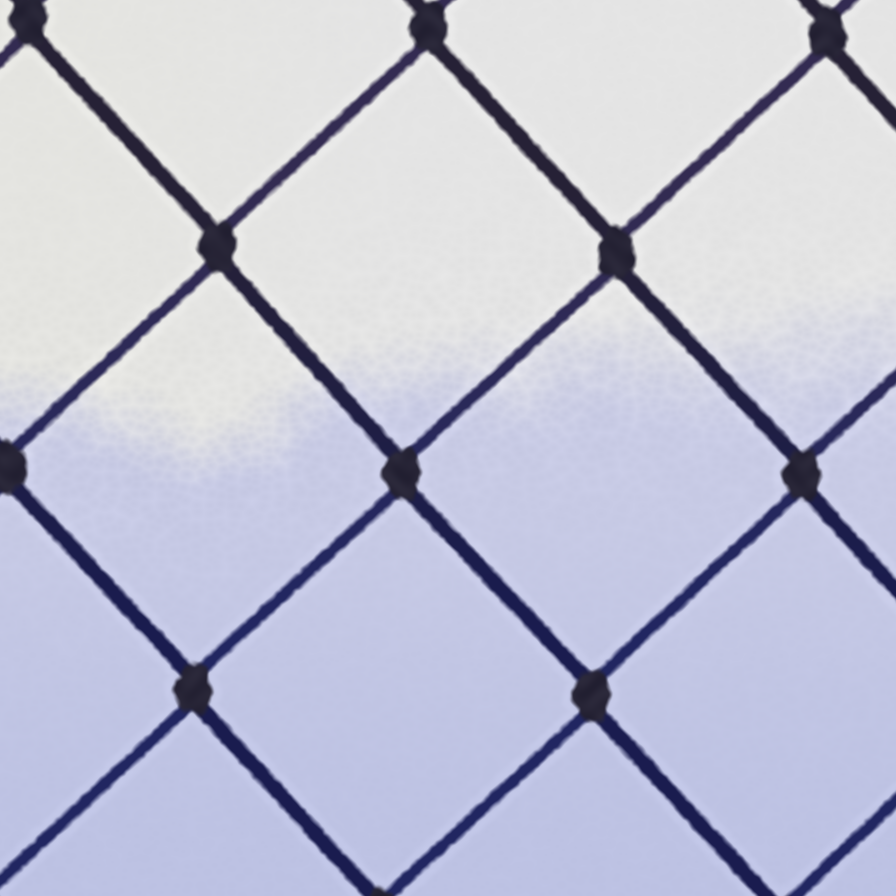
Reproduce this pattern procedurally as a WebGL 1 fragment shader.

```glsl
precision highp float;
uniform vec2 u_resolution;

const vec2 ORIGIN = vec2(0.452, 0.474);
const vec2 STEP_A = vec2(0.2085, -0.2515);  // knot to knot, down right
const vec2 STEP_B = vec2(-0.2355, -0.2450); // knot to knot, down left

float cross2(vec2 a, vec2 b) {
  return a.x * b.y - a.y * b.x;
}

vec2 hash2(vec2 p) {
  vec2 q = vec2(dot(p, vec2(127.1, 311.7)), dot(p, vec2(269.5, 183.3)));
  return fract(sin(q) * 4375.85);
}

// Distance to the nearest scattered point, about 0 to 1
float cellular(vec2 p) {
  vec2 cell = floor(p);
  float nearest = 2.0;
  for (int j = -1; j <= 1; j++) {
    for (int i = -1; i <= 1; i++) {
      vec2 c = cell + vec2(float(i), float(j));
      nearest = min(nearest, distance(p, c + hash2(c)));
    }
  }
  return nearest;
}

float wobble(vec2 p, float freq) {
  return (sin(p.x * freq + 2.0 * sin(p.y * freq * 0.6))
        + sin(p.y * freq * 1.3 + 1.7 * sin(p.x * freq * 0.8))) * 0.5;
}

float segmentDistance(vec2 p, vec2 a, vec2 b) {
  vec2 ab = b - a;
  float h = clamp(dot(p - a, ab) / dot(ab, ab), 0.0, 1.0);
  return length(p - a - ab * h);
}

vec2 knotPosition(vec2 id) {
  return ORIGIN + STEP_A * id.x + STEP_B * id.y + (hash2(id) - 0.5) * 0.006;
}

// Cord from the foot of one knot to the head of the next
float cordDistance(vec2 p, vec2 id, vec2 nextId, float inset) {
  vec2 drop = vec2(0.0, inset);
  return segmentDistance(p, knotPosition(id) - drop, knotPosition(nextId) + drop);
}

float knotDistance(vec2 p, vec2 id, vec2 radius) {
  vec2 q = (p - knotPosition(id)) / radius;
  float angle = atan(q.y, q.x);
  float phase = hash2(id + 7.0).x * 6.28;
  float lumps = 0.07 * sin(angle * 3.0 + phase) + 0.06 * sin(angle * 6.0 - phase);
  return (length(q) - 1.0 - lumps) * radius.x;
}

float coverage(float d, float blur) {
  return 1.0 - smoothstep(-blur, blur, d);
}

// Pale haze sinking into lavender along an uneven, grainy border
vec3 backdrop(vec2 p) {
  float bump = (p.x - 0.22) / 0.13;
  float border = 0.55 + 0.06 * p.x - 0.065 * exp(-bump * bump);
  float grain = cellular(p * vec2(75.0, 95.0)) - 0.45;
  float patches = cellular(p * 17.0 + 3.0) - 0.45;
  float height = p.y - border + 0.012 * wobble(p, 23.0) + 0.025 * patches + 0.018 * grain;
  float spread = mix(0.055, 0.10, smoothstep(0.3, 1.0, p.x));
  vec3 lavender = mix(vec3(0.74, 0.76, 0.89), vec3(0.79, 0.80, 0.90), smoothstep(0.0, 0.6, p.y));
  vec3 haze = mix(vec3(0.895, 0.895, 0.88), vec3(0.895), smoothstep(0.0, 0.5, p.x));
  vec3 colour = mix(lavender, haze, smoothstep(-spread, spread, height));
  float roughness = 0.008 + 0.024 * exp(-height * height * 60.0);
  return colour + roughness * (grain + 0.5 * patches);
}

void main() {
  vec2 p = gl_FragCoord.xy / u_resolution.y;
  float blur = max(0.0032, 0.8 / u_resolution.y);

  // Lattice coordinates: whole numbers fall on knots
  vec2 rel = p - ORIGIN;
  vec2 lattice = vec2(cross2(rel, STEP_B), cross2(STEP_A, rel)) / cross2(STEP_A, STEP_B);
  vec2 base = floor(lattice);
  vec2 near = floor(lattice + 0.5);
  vec2 idA = vec2(base.x, near.y);
  vec2 idB = vec2(near.x, base.y);

  // Frayed cord edges; one family is thicker
  float fray = 0.0008 * wobble(p, 190.0) + 0.0005 * wobble(p + 0.3, 410.0);
  float cordA = cordDistance(p, idA, idA + vec2(1.0, 0.0), 0.012) - 0.0083 + fray;
  float cordB = cordDistance(p, idB, idB + vec2(0.0, 1.0), 0.014) - 0.0064 + fray;
  float knot = knotDistance(p, near, vec2(0.0205, 0.0285)) + fray;
  float net = min(min(cordA, cordB), knot);

  // Ink turns from violet black to navy toward the bottom
  float rise = smoothstep(0.25, 0.85, p.y);
  vec3 inkA = mix(vec3(0.10, 0.11, 0.31), vec3(0.15, 0.13, 0.21), rise);
  vec3 inkB = mix(vec3(0.13, 0.15, 0.38), vec3(0.20, 0.17, 0.32), rise);
  vec3 inkKnot = vec3(0.15, 0.14, 0.21) + 0.02 * wobble(p, 160.0);

  // Faint light rim, then the net from back to front
  vec3 colour = backdrop(p);
  colour += 0.022 * smoothstep(0.0, 0.005, net) * (1.0 - smoothstep(0.005, 0.014, net));
  colour = mix(colour, inkB, coverage(cordB, blur));
  colour = mix(colour, inkA, coverage(cordA, blur));
  colour = mix(colour, inkKnot, coverage(knot, blur));
  gl_FragColor = vec4(clamp(colour, 0.0, 1.0), 1.0);
}
```
